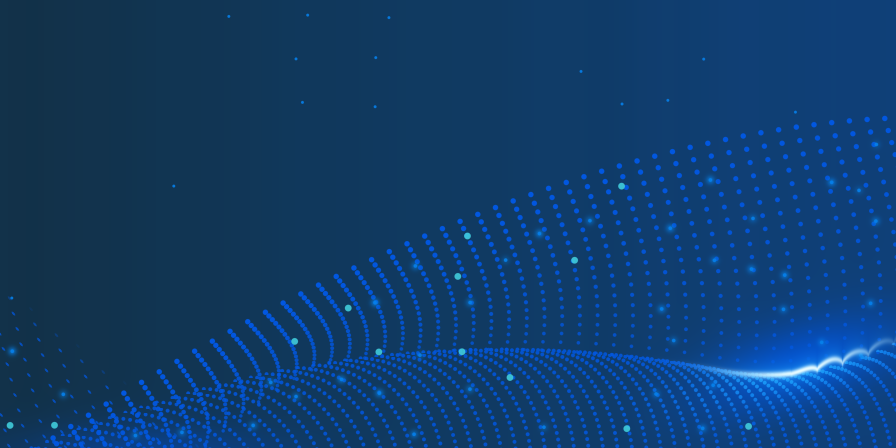
Give the GLSL for this background, as a WebGL 1 fragment shader.

```glsl
precision highp float;
// Deep blue backdrop with two flowing sheets of dots, a bright ribbon and sparks.
// Each sheet is a set of curved columns; the row nearest a pixel is found from
// its height, so only a few round dots are tested. Units: canvas height = 1.
uniform vec2 u_resolution;

const float PI = 3.14159265;
const vec3 NIGHT_LEFT = vec3(0.07, 0.195, 0.29);
const vec3 NIGHT_MID = vec3(0.062, 0.225, 0.375);
const vec3 NIGHT_RIGHT = vec3(0.06, 0.25, 0.47);
const vec3 DOT_BLUE = vec3(0.005, 0.34, 0.88);
const vec3 GLOW_BLUE = vec3(0.0, 0.33, 0.88);
const vec3 GLOW_CYAN = vec3(0.12, 0.66, 1.0);
const vec3 SPARK_BLUE = vec3(0.02, 0.5, 0.92);
const vec3 SPARK_TEAL = vec3(0.25, 0.8, 0.86);
const vec2 GLOW_CENTER = vec2(1.79, 0.185);
const float BACK_SPACING = 0.0395;
const float BACK_ROWS = 18.0;
const float BACK_BEND = 0.07;
const float FRONT_SPACING = 0.035;
const float FRONT_ROWS = 27.0;
const float FRONT_DROP = 0.26;
const float SPARK_CELL = 0.09;

float pixel;

float hash(vec2 p) {
  return fract(sin(dot(p, vec2(127.1, 311.7))) * 43758.5);
}

// One-dimensional gradient noise
float gradientNoise(float x) {
  float i = floor(x), f = x - i;
  float a = (hash(vec2(i, 3.0)) * 2.0 - 1.0) * f;
  float b = (hash(vec2(i + 1.0, 3.0)) * 2.0 - 1.0) * (f - 1.0);
  return mix(a, b, f * f * f * (f * (f * 6.0 - 15.0) + 10.0));
}

float disc(vec2 offset, float radius) {
  return 1.0 - smoothstep(radius - 0.7 * pixel, radius + 0.7 * pixel, length(offset));
}

// Upper outline of the back sheet
float ridge(float x) {
  return 0.737 - 0.23 * pow(max(2.03 - x, 0.0), 1.75);
}

// Fold where the back sheet meets the front one
float crest(float x) {
  float a = x - 1.12, b = max(x - 1.6, 0.0);
  return 0.22 - 0.2 * a * a + 1.05 * b * b;
}

float backSheet(vec2 p) {
  float cover = 0.0;
  for (int k = -1; k < 3; k++) {
    float u = (floor(p.x / BACK_SPACING) - float(k)) * BACK_SPACING;
    float top = ridge(u);
    float bottom = crest(u + 0.06) - 0.25 * (1.0 - smoothstep(0.1, 0.7, u));
    float nearest = floor((top - p.y) / (top - bottom) * BACK_ROWS);
    for (int j = -1; j < 3; j++) {
      float v = clamp(nearest + float(j), 0.0, BACK_ROWS) / BACK_ROWS;
      vec2 center = vec2(u + BACK_BEND * sin(2.0 * v), mix(top, bottom, v));
      cover = max(cover, disc(p - center, mix(0.006, 0.0038, v)) * mix(1.0, 0.75, v));
    }
  }
  return cover;
}

float frontSheet(vec2 p) {
  float cover = 0.0;
  for (int k = -1; k < 9; k++) {
    float u = (floor(p.x / FRONT_SPACING) - float(k)) * FRONT_SPACING;
    float reach = mix(0.28, 0.13, clamp(u * 0.5, 0.0, 1.0));
    float top = crest(u);
    float angle = acos(clamp(1.0 - (top - p.y) / FRONT_DROP, -1.0, 1.0));
    float nearest = floor(angle / (0.5 * PI) * FRONT_ROWS);
    for (int j = -1; j < 3; j++) {
      float t = clamp(nearest + float(j), 0.0, FRONT_ROWS) / FRONT_ROWS * 0.5 * PI;
      vec2 center = vec2(u + reach * sin(t), top - FRONT_DROP * (1.0 - cos(t)));
      cover = max(cover, disc(p - center, 0.0043));
    }
  }
  return cover * 0.85;
}

// Loose slanted grid falling from the left side
float leftSheet(vec2 p) {
  vec2 size = vec2(0.042, 0.03);
  vec2 q = vec2(p.x + 0.25 * p.y, p.y + 0.5 * p.x);
  float below = 1.0 - smoothstep(-0.04, 0.02, p.y - 0.36 + 0.8 * p.x);
  return disc((fract(q / size) - 0.5) * size, 0.0032) * below * 0.75;
}

// Scattered sparks: haloed on the wave, tiny and rare above it
vec3 addSparks(vec3 color, vec2 p) {
  vec2 id = floor(p / SPARK_CELL);
  vec2 center = (id + 0.25 + 0.5 * vec2(hash(id), hash(id + 17.3))) * SPARK_CELL;
  float chance = hash(id + 41.7), kind = hash(id + 73.1);
  float onWave = step(center.y, max(ridge(center.x) - 0.01, 0.35 - 0.7 * center.x));
  float present = step(chance, mix(0.14, 0.45, onWave));
  float teal = step(0.74, kind) * onWave;
  float d = length(p - center);
  float halo = exp(-d * d / 0.00009) * onWave * (1.0 - teal) * (0.3 + 0.6 * kind);
  color = mix(color, SPARK_BLUE, halo * present);
  float radius = mix(0.0032, mix(0.004, 0.0075, teal), onWave);
  return mix(color, mix(SPARK_BLUE, SPARK_TEAL, teal), disc(p - center, radius) * present * 0.9);
}

void main() {
  pixel = 1.0 / u_resolution.y;
  vec2 p = gl_FragCoord.xy * pixel;

  // Backdrop with faint vertical bands
  vec3 color = mix(NIGHT_LEFT, NIGHT_MID, smoothstep(0.0, 0.95, p.x));
  color = mix(color, NIGHT_RIGHT, smoothstep(0.8, 2.0, p.x));
  color += vec3(0.004, 0.008, 0.018) * gradientNoise(p.x * 7.0);

  // Wide glow around the ribbon, faint light in the lower left fold
  vec2 g = p - GLOW_CENTER;
  g.y -= 0.25 * g.x;
  float halo = exp(-dot(g * vec2(4.5, 11.0), g * vec2(4.5, 11.0)));
  vec2 h = (p - vec2(0.33, -0.02)) * vec2(3.5, 14.0);
  color = mix(color, GLOW_BLUE, max(0.85 * halo, 0.45 * exp(-dot(h, h))));

  // Dot sheets, lit near the ribbon
  float lit = exp(-dot(g * vec2(4.0, 14.0), g * vec2(4.0, 14.0)));
  color = mix(color, DOT_BLUE, max(backSheet(p), leftSheet(p)));
  color = mix(color, mix(DOT_BLUE, GLOW_CYAN, lit), frontSheet(p));
  color = addSparks(color, p);

  // Bright ribbon with hooked ripples toward the right
  float hooks = 0.018 * sqrt(abs(sin(p.x * PI / 0.057))) * smoothstep(1.74, 1.88, p.x);
  float rise = p.y - crest(p.x) - hooks;
  float along = exp(-pow((p.x - 1.79) / 0.15, 2.0));
  color = mix(color, GLOW_CYAN, along * exp(-abs(rise) / 0.016) * 0.85);
  color = mix(color, vec3(0.9, 0.98, 1.0), along * exp(-pow(rise / 0.007, 2.0)));

  gl_FragColor = vec4(color, 1.0);
}
```
